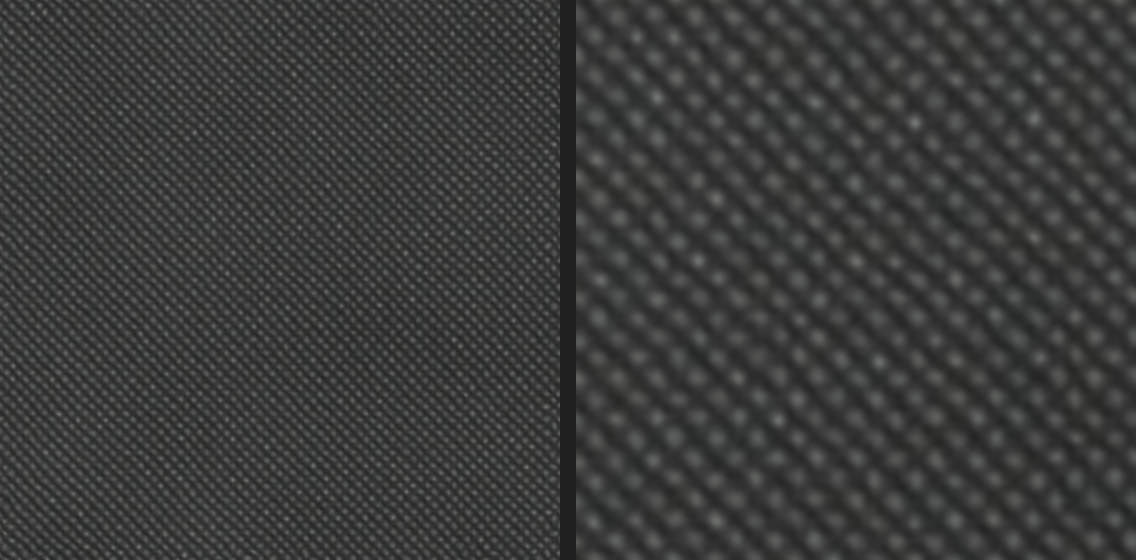
Left: the whole. Right: its middle third, enlarged.
Reproduce this texture procedurally as a three.js fragment shader.

```glsl
// Charcoal woven cloth: 42 by 42 repeats, each holding two staggered thread bumps.
// A lattice turned by 45 degrees carries falling diagonal ridges and raised knots;
// gradient noise bends the threads and adds uneven dye and fine fibres.

varying vec2 vUv;

const float TAU = 6.2831853;

vec2 hash2(vec2 p) {
  vec3 q = fract(p.xyx * vec3(0.1031, 0.1030, 0.0973));
  q += dot(q, q.yzx + 33.33);
  return fract((q.xx + q.yz) * q.zy);
}

float cornerSlope(vec2 corner, vec2 offset) {
  float angle = TAU * hash2(corner).x;
  return dot(vec2(cos(angle), sin(angle)), offset);
}

// Gradient noise, roughly -0.7 to 0.7
float gradientNoise(vec2 p) {
  vec2 i = floor(p);
  vec2 f = fract(p);
  vec2 w = f * f * f * (f * (f * 6.0 - 15.0) + 10.0);
  vec2 e = vec2(1.0, 0.0);
  float low = mix(cornerSlope(i, f), cornerSlope(i + e, f - e), w.x);
  float high = mix(cornerSlope(i + e.yx, f - e.yx), cornerSlope(i + 1.0, f - 1.0), w.x);
  return mix(low, high, w.y);
}

vec2 noisePair(vec2 p) {
  return vec2(gradientNoise(p + 11.0), gradientNoise(p + 57.0));
}

void main() {
  // Threads wander slightly, more so along the border
  vec2 inset = min(vUv, 1.0 - vUv);
  float border = 1.0 - smoothstep(0.0, 0.035, min(inset.x, inset.y));
  vec2 p = vUv * 42.0;
  p += 0.22 * noisePair(vUv * 5.0);
  p += (0.12 + 0.18 * border) * noisePair(vUv * 32.0);

  // Turned lattice: x runs across the ridges, y along them
  vec2 lattice = vec2(p.x + p.y, p.x - p.y);
  vec2 cell = floor(lattice);
  vec2 f = fract(lattice) - 0.5;
  vec2 wave = 0.5 + 0.5 * cos(TAU * f);
  vec2 random = hash2(cell + 90.0);

  // Ridges are clearest at the left, separate knots at the right
  float ridgeShare = 0.075 - 0.03 * vUv.x + 0.025 * gradientNoise(vUv * 6.0 + 23.0);
  float knot = wave.x * wave.y;
  float shade = 0.178 + ridgeShare * wave.x;
  shade += (0.17 - ridgeShare) * knot * (0.75 + 0.5 * random.x);

  // Upper light on the knots, with a few brighter fibres
  shade += 0.018 * sin(TAU * f.x) * wave.y - 0.012 * sin(TAU * f.y) * wave.x;
  shade += 0.08 * pow(knot, 3.0) * smoothstep(0.82, 1.0, random.y);

  // Fine fibres, blurred wear and broad dye variation
  shade += 0.035 * gradientNoise(vUv * 155.0 + 31.0);
  shade += 0.025 * gradientNoise(vUv * 60.0 + 71.0);
  shade += 0.016 * gradientNoise(vUv * 4.0 + 43.0);

  // Neutral grey with a faint green tint that drifts
  float greenTint = 0.006 * gradientNoise(vUv * 26.0 + 83.0);
  vec3 cloth = shade * vec3(0.985, 1.005, 0.985) + vec3(greenTint, 0.0, -greenTint);
  gl_FragColor = vec4(clamp(cloth, 0.0, 1.0), 1.0);
}
```
